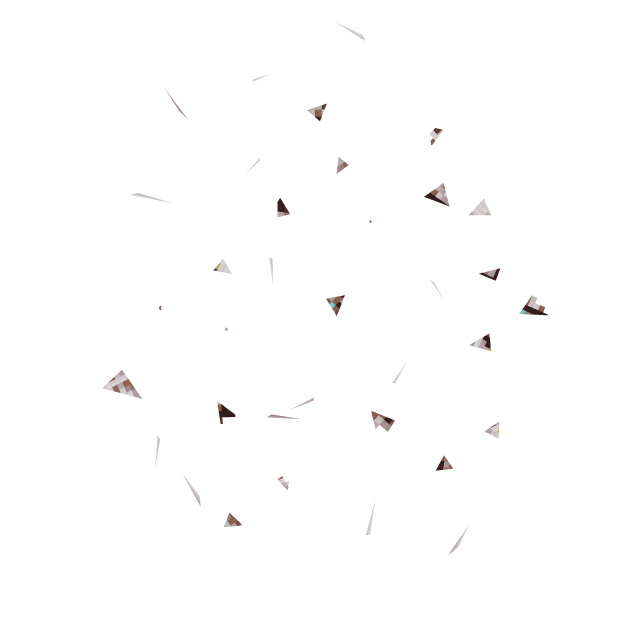
Give the GLSL for this background, as a Shadertoy shader.

```glsl
// Sparse mosaic shards, thin slivers and specks scattered over a white ground.
#define SHARDS 36
#define SPREAD vec2(0.36, 0.43)
#define CENTRE vec2(0.0, 0.015)
#define JITTER 0.08
#define TILE 0.0105
#define SPECK_SHARE 0.22
#define SLIVER_SHARE 0.48
#define SAMPLES 4
#define SEED 7.0

const float TAU = 6.2831853;

vec3 hash3(vec2 p) {
    vec3 q = fract(vec3(p.xyx) * vec3(0.1031, 0.1030, 0.0973));
    q += dot(q, q.yxz + 33.33);
    return fract((q.xxy + q.yzz) * q.zyx);
}

vec2 polar(float a) { return vec2(cos(a), sin(a)); }

mat2 rotation(float a) {
    vec2 d = polar(a);
    return mat2(d.x, d.y, -d.y, d.x);
}

float gradientDot(vec2 cell, vec2 f, vec2 corner) {
    return dot(polar(TAU * hash3(cell + corner + 71.0).x), f - corner);
}

float gradientNoise(vec2 p) {
    vec2 i = floor(p), f = p - i;
    vec2 u = f * f * (3.0 - 2.0 * f);
    float low = mix(gradientDot(i, f, vec2(0, 0)), gradientDot(i, f, vec2(1, 0)), u.x);
    float high = mix(gradientDot(i, f, vec2(0, 1)), gradientDot(i, f, vec2(1, 1)), u.x);
    return mix(low, high, u.y);
}

// Negative inside the counterclockwise triangle a, b, c.
float edgeSide(vec2 p, vec2 a, vec2 b) {
    vec2 e = normalize(b - a);
    return dot(p - a, vec2(e.y, -e.x));
}

float triangle(vec2 p, vec2 a, vec2 b, vec2 c) {
    return max(edgeSide(p, a, b), max(edgeSide(p, b, c), edgeSide(p, c, a)));
}

// Pale grey through mauve and brown to dark maroon.
vec3 palette(float t) {
    vec3 c = mix(vec3(0.83, 0.81, 0.80), vec3(0.67, 0.60, 0.62), smoothstep(0.15, 0.42, t));
    c = mix(c, vec3(0.53, 0.37, 0.31), smoothstep(0.42, 0.62, t));
    return mix(c, vec3(0.20, 0.11, 0.11), smoothstep(0.66, 0.90, t));
}

// Colour of one tile, with a rare teal or yellow accent.
vec3 tileColour(vec2 tile, float id, float tone) {
    vec3 h = hash3(tile + 50.0 + id * 13.0);
    float t = tone + 1.1 * gradientNoise(tile * 0.37 + id * 5.3) + 0.5 * (h.x - 0.5);
    vec3 accent = h.z < 0.5 ? vec3(0.50, 0.78, 0.76) : vec3(0.72, 0.66, 0.30);
    return h.y > 0.975 ? accent : palette(t);
}

// Colour and coverage of shard number id, at offset p from its centre.
vec4 shard(vec2 p, float id, float kind, float size) {
    vec3 shape = hash3(vec2(id, SEED + 11.0));
    vec3 style = hash3(vec2(id, SEED + 23.0));
    bool sliver = kind >= SPECK_SHARE && kind < SLIVER_SHARE;
    vec2 q = rotation(TAU * style.x) * p;

    vec2 squash = vec2(1.0, sliver ? mix(0.06, 0.14, shape.y) : mix(0.6, 1.0, shape.y));
    vec2 a = size * squash * polar(0.5 * (shape.x - 0.5));
    vec2 b = size * squash * polar(2.1 + 0.8 * (shape.y - 0.5)) * mix(0.75, 1.1, shape.z);
    vec2 c = size * squash * polar(4.2 + 0.8 * (shape.z - 0.5));
    if (triangle(q, a, b, c) > 0.0) return vec4(0);

    // Slivers are a plain ramp that pales toward the tip.
    if (sliver) {
        float along = clamp(0.5 + 0.5 * q.x / size, 0.0, 1.0);
        vec3 tint = palette(0.12 + 0.4 * style.y * style.y + 0.12 * step(0.0, q.y));
        return vec4(mix(tint, vec3(0.90), 0.6 * along * style.z), 1.0);
    }

    // Mosaic on its own slanted grid; some shards lose whole tiles on one side.
    vec2 g = rotation(0.5 * (shape.z - 0.5) + 0.6) * q;
    g.x += 0.25 * (shape.x - 0.5) * g.y;
    float pitch = TILE * mix(0.65, 1.05, style.z);
    vec2 tile = floor(g / pitch + shape.xy);
    vec2 middle = (tile + 0.5 - shape.xy) * pitch;
    bool broken = fract(style.y * 7.0) < 0.5;
    if (broken && dot(middle, polar(TAU * shape.y)) > 0.22 * size) return vec4(0);

    float tone = mix(0.18, 0.78, style.y) + (kind < SPECK_SHARE ? 0.1 : 0.0);
    vec3 colour = tileColour(tile, id, tone);
    return vec4(colour * (0.96 + 0.08 * fract(g.x / pitch + shape.x)), 1.0);
}

void mainImage(out vec4 fragColor, in vec2 fragCoord) {
    float unit = min(iResolution.x, iResolution.y);
    vec2 p = (fragCoord - 0.5 * iResolution.xy) / unit;
    vec3 colour = vec3(1);

    for (int i = 0; i < SHARDS; i++) {
        float id = float(i);
        vec3 h = hash3(vec2(id, SEED));
        float ring = sqrt((id + 0.5) / float(SHARDS));
        vec2 place = CENTRE + SPREAD * ring * polar(2.399963 * id) + JITTER * (h.xy - 0.5);

        float pick = hash3(vec2(id, SEED + 5.0)).x;
        float size = mix(0.017, 0.039, h.z * h.z);
        if (pick < SLIVER_SHARE) size = mix(0.018, 0.043, h.z);
        if (pick < SPECK_SHARE) size = mix(0.002, 0.009, h.z * h.z);
        vec2 offset = p - place;
        if (length(offset) > 1.15 * size + 2.0 / unit) continue;

        // Supersample only the pixels near a shard.
        vec4 sum = vec4(0);
        for (int s = 0; s < SAMPLES * SAMPLES; s++) {
            vec2 sub = (vec2(s % SAMPLES, s / SAMPLES) + 0.5) / float(SAMPLES) - 0.5;
            sum += shard(offset + sub / unit, id, pick, size);
        }
        sum /= float(SAMPLES * SAMPLES);
        colour = colour * (1.0 - sum.a) + sum.rgb;
    }
    fragColor = vec4(colour, 1.0);
}
```
